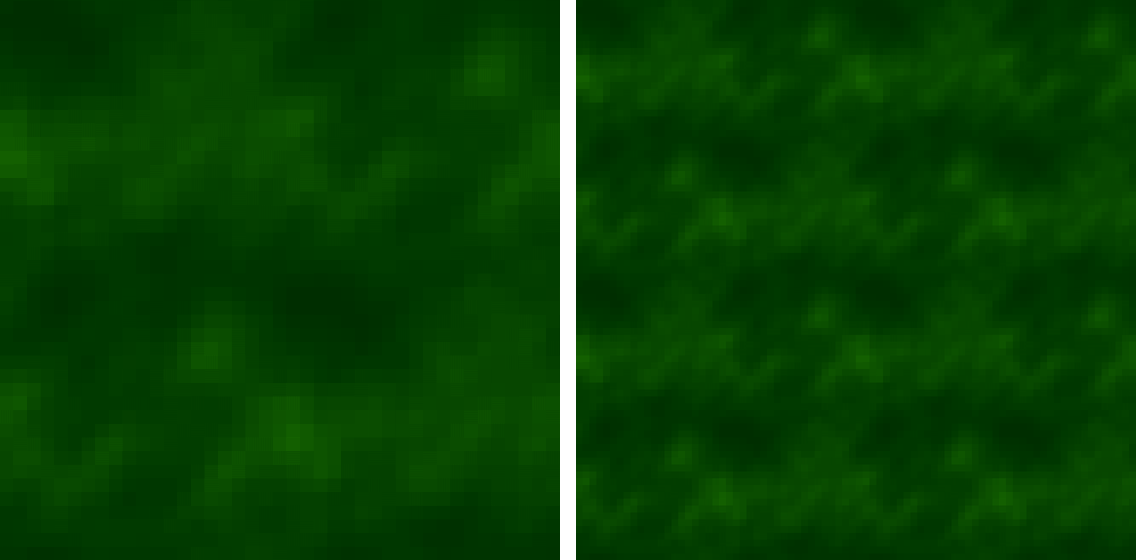
Left, the tile; right, the same tile 2 across and 2 down.
Reproduce this texture procedurally as a three.js fragment shader.

```glsl
// Blocky dark green foliage camouflage: soft diagonal clouds of wrapped value
// noise, sampled on a coarse grid of square cells and cut into shallow tones.
// The noise lives on diagonal axes of period one, so the square tiles.

varying vec2 vUv;

const float CELLS = 41.0;        // square blocks across the canvas
const float CELL_EDGE = 0.06;    // softened part of each block
const float TONE_STEP = 0.012;   // green difference between two tones
const float BASE_GREEN = 0.246;
const float CONTRAST = 0.31;
const float HIGHLIGHT = 0.3;     // lifts light patches, holds back dark ones
const float NOISE_MEAN = 0.485;
const float WEAVE_LINES = 246.0; // six fine lines per block
const float WEAVE_DEPTH = 0.006;

// Staircase whose risers are smoothed over the given width
float softStair(float x, float width) {
  return floor(x) + smoothstep(1.0 - width, 1.0, fract(x));
}

// Cubing modulo a prime (2 mod 3) shuffles the lattice into even shares
float latticeValue(vec2 cell, vec2 counts, float prime) {
  vec2 wrapped = mod(cell, counts);
  float index = wrapped.x + counts.x * wrapped.y + 1.0;
  return mod(index * index * index, prime) / prime;
}

// Value noise with period one on both axes
float wrappedNoise(vec2 p, vec2 counts, float prime) {
  vec2 q = p * counts;
  vec2 cell = floor(q);
  vec2 f = smoothstep(0.0, 1.0, q - cell);
  float a = latticeValue(cell, counts, prime);
  float b = latticeValue(cell + vec2(1.0, 0.0), counts, prime);
  float c = latticeValue(cell + vec2(0.0, 1.0), counts, prime);
  float d = latticeValue(cell + vec2(1.0, 1.0), counts, prime);
  return mix(mix(a, b, f.x), mix(c, d, f.x), f.y);
}

// Three octaves, the finer ones stretched along the rising diagonal
float clouds(vec2 uv) {
  vec2 diagonal = vec2(uv.x + uv.y, uv.y - uv.x);
  return 0.52 * wrappedNoise(diagonal, vec2(4.0, 4.0), 17.0)
       + 0.30 * wrappedNoise(diagonal + 0.13, vec2(6.0, 8.0), 53.0)
       + 0.15 * wrappedNoise(diagonal + 0.37, vec2(12.0, 16.0), 197.0);
}

float hash(vec2 p) {
  vec3 q = fract(vec3(p.xyx) * 0.1031);
  q += dot(q, q.yzx + 33.33);
  return fract((q.x + q.y) * q.z);
}

// Faint threads in some blocks, running across or upright
float weave(vec2 uv) {
  vec2 block = mod(floor(uv * CELLS), CELLS);
  float pick = hash(block);
  float axis = pick < 0.5 ? uv.x : uv.y;
  float present = step(0.7, hash(block + 71.0));
  return present * sin(6.2831853 * WEAVE_LINES * axis);
}

// Red sets in only in the lighter leaves
vec3 leafColour(float green) {
  return vec3(max(0.0, (green - 0.22) * 0.48), green, 0.0);
}

void main() {
  // Coarse sampling grid
  vec2 grid = vUv * CELLS;
  vec2 blockUv = vec2(softStair(grid.x, CELL_EDGE), softStair(grid.y, CELL_EDGE)) / CELLS;

  // Shallow tones
  float light = clouds(blockUv) - NOISE_MEAN;
  float green = BASE_GREEN + CONTRAST * light + HIGHLIGHT * light * light;
  green = TONE_STEP * softStair(green / TONE_STEP + 0.25, 0.5);

  // Threads show more on the light patches
  green += WEAVE_DEPTH * weave(vUv) * smoothstep(0.18, 0.34, green);

  gl_FragColor = vec4(leafColour(green), 1.0);
}
```
